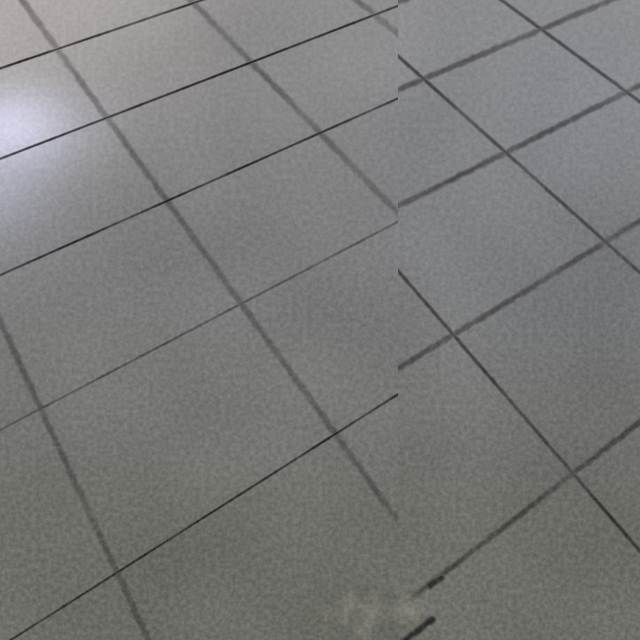
This texture is drawn by a WebGL 1 fragment shader. Its source:

```glsl
precision highp float;
// Worn grey floor tiles in perspective, two misaligned halves meeting at a seam, with window glare.
uniform vec2 u_resolution;

#define SEAM_X 0.6215
#define THIN_JOINT 0.0016
#define WIDE_JOINT 0.0046
#define GRAIN 0.065
#define CLOUDS 0.04
#define TILE_VARIATION 0.014
#define JOINT_COLOR vec3(0.13, 0.12, 0.125)
#define NEAR_COLOR vec3(0.425, 0.425, 0.40)
#define MID_COLOR vec3(0.475, 0.475, 0.475)
#define FAR_COLOR vec3(0.565, 0.562, 0.56)
#define GLARE_COLOR vec3(0.22, 0.23, 0.30)

float hash(vec2 p) {
  vec3 q = fract(vec3(p.xyx) * 0.1031);
  q += dot(q, q.yzx + 33.33);
  return fract((q.x + q.y) * q.z);
}

vec2 gradientAt(vec2 cell) {
  float angle = 6.2832 * hash(cell);
  return vec2(cos(angle), sin(angle));
}

float gradientNoise(vec2 p) {
  vec2 i = floor(p), f = fract(p);
  vec2 s = f * f * f * (f * (f * 6.0 - 15.0) + 10.0);
  vec2 e = vec2(1.0, 0.0);
  float low = mix(dot(gradientAt(i), f), dot(gradientAt(i + e), f - e), s.x);
  float high = mix(dot(gradientAt(i + e.yx), f - e.yx), dot(gradientAt(i + 1.0), f - 1.0), s.x);
  return mix(low, high, s.y);
}

// Perspective coordinate offset + scale * (x + shift) / depth.
// Returns the canvas distance to the nearest joint, its index, and the tile index.
vec3 jointFamily(float x, float depth, vec2 depthSlope, vec3 family) {
  float ratio = family.y * (x + family.z) / depth;
  vec2 slope = (vec2(family.y, 0.0) - ratio * depthSlope) / depth;
  float coord = family.x + ratio;
  float dist = abs(fract(coord + 0.5) - 0.5) / length(slope);
  return vec3(dist, floor(coord + 0.5), floor(coord));
}

float stroke(float dist, float halfWidth, float pixel) {
  float soft = 0.55 * halfWidth + 0.6 * pixel;
  return 1.0 - smoothstep(halfWidth - soft, halfWidth + soft, dist);
}

float segmentDistance(vec2 p, vec2 a, vec2 b) {
  vec2 ab = b - a;
  return length(p - a - ab * clamp(dot(p - a, ab) / dot(ab, ab), 0.0, 1.0));
}

float glow(vec2 p, vec2 center, vec2 radius) {
  vec2 d = (p - center) / radius;
  return exp(-dot(d, d));
}

void main() {
  vec2 p = gl_FragCoord.xy / u_resolution;
  float pixel = 1.0 / min(u_resolution.x, u_resolution.y);
  bool rightHalf = p.x > SEAM_X;

  // Each half has its own horizon and vanishing points
  float x = rightHalf ? p.x - SEAM_X : p.x;
  vec2 depthSlope = rightHalf ? vec2(-0.0607, 1.0) : vec2(-0.0333, 1.0);
  float depth = (1.0 - p.y) + (rightHalf ? 0.978 : 1.0247) + depthSlope.x * x;
  vec3 steepFamily = rightHalf ? vec3(-4.174, 3.484, 1.276) : vec3(-2.778, 3.756, 0.7227);
  vec3 flatFamily = rightHalf ? vec3(7.138, 3.445, -2.3177) : vec3(9.009, 3.346, -3.047);
  vec3 steep = jointFamily(x, depth, depthSlope, steepFamily);
  vec3 level = jointFamily(x, depth, depthSlope, flatFamily);

  // Floor shading, clouding and tile tone
  vec3 color = mix(NEAR_COLOR, MID_COLOR, smoothstep(0.05, 0.6, p.y));
  color = mix(color, FAR_COLOR, smoothstep(0.5, 1.05, p.y));
  float clouds = gradientNoise(p * 4.0 + 3.7) + 0.5 * gradientNoise(p * 9.0 + 8.1);
  color += CLOUDS * clouds;
  color += TILE_VARIATION * (hash(vec2(steep.z, level.z) + (rightHalf ? 40.0 : 20.0)) - 0.5);

  // Warm far corner, cool right side and bluish glare
  color += vec3(0.13, 0.11, 0.105) * glow(p, vec2(0.0, 1.0), vec2(0.26, 0.2));
  color += vec3(-0.015, -0.005, 0.015) * glow(p, vec2(0.9, 0.85), vec2(0.3, 0.35));
  color += GLARE_COLOR * glow(p, vec2(0.02, 0.805), vec2(0.11, 0.065));
  color += 0.6 * GLARE_COLOR * glow(p, vec2(-0.02, 0.7), vec2(0.12, 0.09));

  // Smudged patch where the joints break off
  float smudge = smoothstep(0.4, 0.75, glow(p, vec2(0.585, 0.04), vec2(0.105, 0.065)));
  color += smudge * (0.015 + 0.09 * gradientNoise(p * 32.0)) * vec3(1.0, 0.98, 0.88);

  // Joints: thin and wide families trade places across the seam
  float rough = 0.0022 * gradientNoise(p * 75.0);
  float wear = 0.95 + 0.55 * gradientNoise(p * 13.0);
  float levelWidth = rightHalf ? 0.9 * WIDE_JOINT : THIN_JOINT;
  float steepWidth = rightHalf ? 1.6 * THIN_JOINT : WIDE_JOINT;
  float faintRow = step(abs(level.y - 3.0), 0.5);
  float levelStrength = rightHalf ? 0.45 : 0.86 - 0.4 * faintRow;
  float steepStrength = rightHalf ? 0.62 : 0.32;
  float levelRough = rightHalf ? rough : 0.2 * rough;
  float steepRough = rightHalf ? 0.3 * rough : rough;
  float joint = max(levelStrength * stroke(level.x + levelRough, levelWidth, pixel),
                    steepStrength * stroke(steep.x + steepRough, steepWidth, pixel));
  joint *= wear * (1.0 - smudge);

  // Loose joint fragment and dark chip beside the patch
  float fragment = segmentDistance(p, vec2(0.63, -0.002), vec2(0.676, 0.032));
  float chip = segmentDistance(p, vec2(0.672, 0.085), vec2(0.69, 0.098));
  joint = max(joint, 0.8 * stroke(min(fragment, chip) + rough, 0.0045, pixel));
  color = mix(color, JOINT_COLOR, clamp(joint, 0.0, 0.95));

  // Fine mineral grain
  float grain = gradientNoise(p * 125.0) + 0.7 * gradientNoise(p * 230.0 + 5.3);
  color += GRAIN * grain * mix(1.0, 0.55, p.y);
  gl_FragColor = vec4(clamp(color, 0.0, 1.0), 1.0);
}
```
